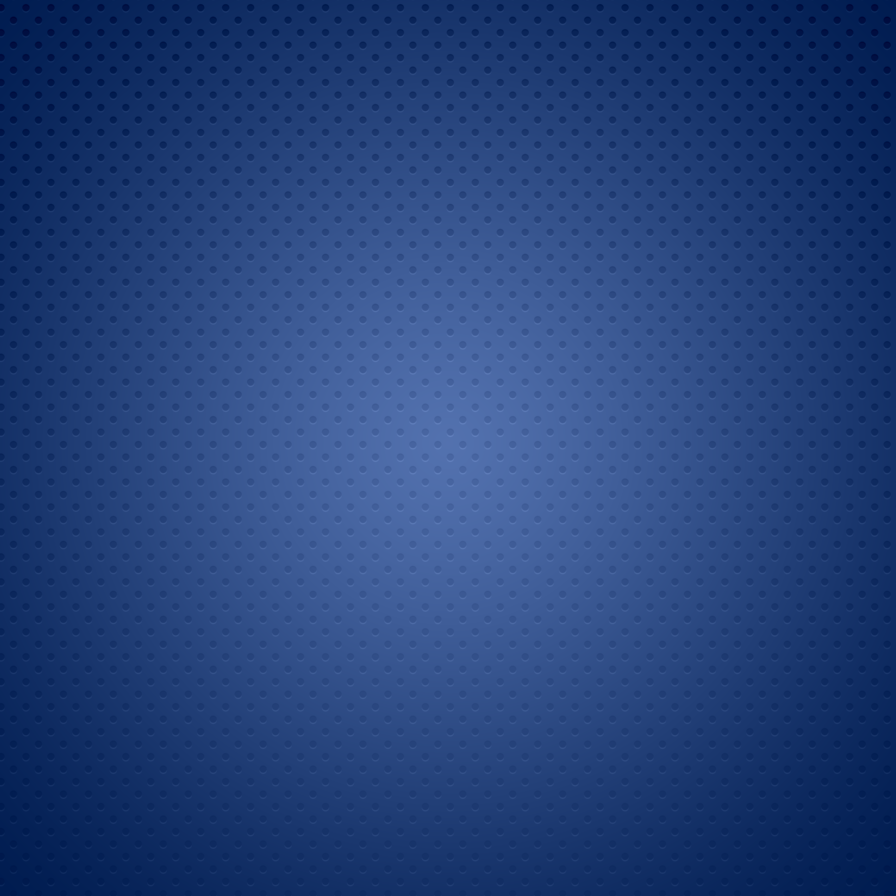
This background is drawn by a Shadertoy shader. Its source:

```glsl
// Dark blue panel with a soft central glow and a staggered grid of embossed dimples.
#define GLOW_COLOR vec3(0.325, 0.445, 0.685)
#define EDGE_COLOR vec3(0.0, 0.11, 0.315)
#define GLOW_CENTER vec2(0.0, 0.005)
#define GLOW_RADIUS 0.7
#define DOT_PERIOD 0.02786
#define DOT_RADIUS 0.0040
#define DOT_ANCHOR vec2(0.0026, 0.1849)
#define RIM_OFFSET 0.0014
#define SHADE_TOP 0.075
#define SHADE_BOTTOM 0.015
#define RIM_LIGHT 0.07

// Offset from the nearest dot of two interleaved square grids
vec2 nearestDot(vec2 p) {
    vec2 cell = (p - DOT_ANCHOR) / DOT_PERIOD;
    vec2 a = fract(cell + 0.5) - 0.5;
    vec2 b = fract(cell) - 0.5;
    return (dot(a, a) < dot(b, b) ? a : b) * DOT_PERIOD;
}

float disc(vec2 p, float radius, float soft) {
    return 1.0 - smoothstep(-soft, soft, length(p) - radius);
}

void mainImage(out vec4 fragColor, in vec2 fragCoord) {
    float size = min(iResolution.x, iResolution.y);
    vec2 p = (fragCoord - 0.5 * iResolution.xy) / size;
    float soft = max(0.9 / size, 0.0008);

    // Radial glow, halfway between a linear and a smooth falloff
    float r = clamp(length(p - GLOW_CENTER) / GLOW_RADIUS, 0.0, 1.0);
    float falloff = mix(r, smoothstep(0.0, 1.0, r), 0.5);
    vec3 color = mix(GLOW_COLOR, EDGE_COLOR, falloff);

    // Dimples: shaded fill, darker upper lip and lit lower rim
    vec2 d = nearestDot(p);
    float fill = disc(d, DOT_RADIUS, soft);
    float lowered = disc(d + vec2(0.0, RIM_OFFSET), DOT_RADIUS, soft);
    float rim = max(lowered - fill, 0.0);
    float lip = max(fill - lowered, 0.0);
    float shade = mix(SHADE_BOTTOM, SHADE_TOP, clamp(p.y + 0.5, 0.0, 1.0));
    color -= shade * (fill + 0.5 * lip) * vec3(0.8, 0.9, 1.0);
    color += RIM_LIGHT * rim * mix(1.0, 0.7, r);

    fragColor = vec4(clamp(color, 0.0, 1.0), 1.0);
}
```
